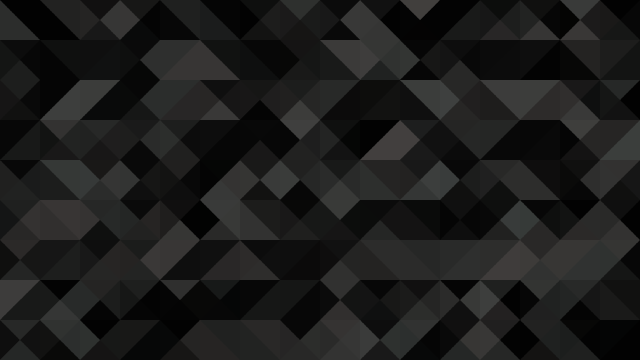
A Shadertoy shader for this pattern:

```glsl
const float ROWS = 9.0;
const int SAMPLES = 3;
const float SPLIT_CHANCE = 0.4;
const float FACET_CONTRAST = 0.028;

float hash(vec2 p, float seed) {
    return fract(sin(dot(p, vec2(127.1, 311.7)) + seed * 74.7) * 43758.5453);
}

// Direction from the cell centre to the side that owns this triangle
vec2 nearestSide(vec2 local) {
    return abs(local.x) > abs(local.y)
        ? vec2(sign(local.x), 0.0)
        : vec2(0.0, sign(local.y));
}

// Near-black to charcoal, slightly warm or cool
vec3 charcoal(float tone, float warmth, float facet) {
    float value = mix(0.012, 0.245, pow(tone, 1.3));
    value += (facet - 0.5) * FACET_CONTRAST;
    vec3 tint = mix(vec3(0.96, 1.02, 0.99), vec3(1.04, 0.99, 0.97), warmth);
    return max(value, 0.008) * tint;
}

vec3 triangleMosaic(vec2 p, float splitChance) {
    vec2 cell = floor(p);
    vec2 side = nearestSide(p - cell - 0.5);
    vec2 toneSide = side;

    // Some cells merge their four triangles into two along one diagonal
    if (hash(cell, 1.0) < splitChance && side.x == 0.0) {
        float slope = hash(cell, 2.0) < 0.5 ? -1.0 : 1.0;
        toneSide = vec2(side.y * slope, 0.0);
    }

    // Triangles on either side of an edge share a diamond tone
    vec2 diamond = 2.0 * cell + 1.0 + toneSide;
    float facet = hash(2.0 * cell + 0.5 * toneSide, 5.0);
    return charcoal(hash(diamond, 3.0), hash(diamond, 4.0), facet);
}

void mainImage(out vec4 fragColor, in vec2 fragCoord) {
    vec3 color = vec3(0.0);

    // Average subsamples to smooth every edge
    for (int j = 0; j < SAMPLES; j++) {
        for (int i = 0; i < SAMPLES; i++) {
            vec2 offset = (vec2(i, j) + 0.5) / float(SAMPLES) - 0.5;
            vec2 p = (fragCoord + offset) / iResolution.y * ROWS;
            color += triangleMosaic(p, SPLIT_CHANCE);
        }
    }
    fragColor = vec4(color / float(SAMPLES * SAMPLES), 1.0);
}
```
